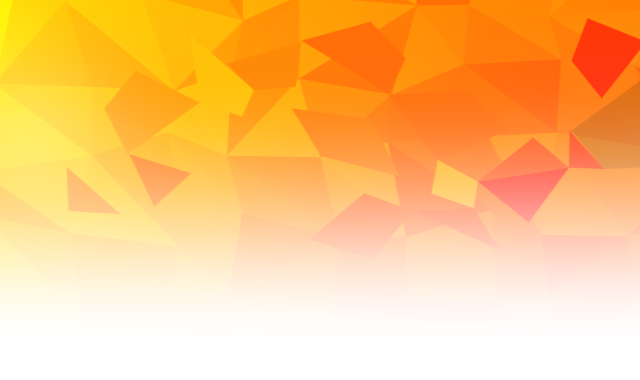
Reproduce this background procedurally as a WebGL 2 fragment shader.

```glsl
#version 300 es
precision highp float;
// Low-poly background: a jittered triangle mesh runs from yellow (left)
// to red-orange (right), with larger accent facets laid over it.
// Each facet has a "heat" that picks its hue; everything fades to white below.

uniform vec2 u_resolution;
out vec4 outColor;

const vec2  GRID = vec2(8.0, 5.0);       // mesh cells across the canvas
const float JITTER = 0.54;               // vertex displacement in cells
const float HEAT_SPREAD = 0.24;          // random heat between facets
const vec3  COOL = vec3(1.0, 0.95, 0.02);
const vec3  HOT = vec3(1.0, 0.19, 0.01);
const vec2  GLOW_POS = vec2(0.0, 0.93);
const float FADE_TOP = 0.80;             // height where the white fade starts
const float FADE_BOTTOM = 0.08;          // height where it is complete

float hash(vec2 p) {
  return fract(sin(dot(p, vec2(127.1, 311.7))) * 43758.5453);
}

// Signed distance to the line a-b, positive on its right.
float edge(vec2 p, vec2 a, vec2 b) {
  vec2 e = b - a, q = p - a;
  return (e.y * q.x - e.x * q.y) / length(e);
}

float turn(vec2 a, vec2 b, vec2 c) {
  return edge(c, a, b) < 0.0 ? 1.0 : -1.0;
}

float cover(float d) {
  float px = 0.8 / u_resolution.y;
  return 1.0 - smoothstep(-px, px, d);
}

float triangle(vec2 p, vec2 a, vec2 b, vec2 c) {
  float s = turn(a, b, c);
  return cover(max(s * edge(p, a, b), max(s * edge(p, b, c), s * edge(p, c, a))));
}

float quad(vec2 p, vec2 a, vec2 b, vec2 c, vec2 d) {
  float s = turn(a, b, c);
  return cover(max(max(s * edge(p, a, b), s * edge(p, b, c)),
                   max(s * edge(p, c, d), s * edge(p, d, a))));
}

// Smooth heat under the facets: 0 is yellow, 1 is red.
float baseHeat(vec2 p) {
  vec2 g = (p - GLOW_POS) / vec2(0.12, 0.22);
  return 0.24 + 0.38 * smoothstep(0.0, 0.85, p.x) - 0.22 * exp(-dot(g, g));
}

vec2 vertex(vec2 id) {
  vec2 r = vec2(hash(id), hash(id + 37.0)) - 0.5;
  return (id + JITTER * r) / GRID;
}

// Adds one mesh triangle as (weighted heat, weight).
vec2 meshFacet(vec2 p, vec2 a, vec2 b, vec2 c, float seed) {
  vec2 mid = (a + b + c) / 3.0;
  float heat = baseHeat(mix(mid, p, 0.5)) + HEAT_SPREAD * (seed - 0.5);
  heat += 0.35 * (hash(mid) - 0.5) * (p.x - mid.x + p.y - mid.y);
  return triangle(p, a, b, c) * vec2(heat, 1.0);
}

float meshHeat(vec2 p) {
  vec2 sum = vec2(0.0);
  for (int j = -1; j <= 1; j++) {
    for (int i = -1; i <= 1; i++) {
      vec2 id = floor(p * GRID) + vec2(i, j);
      vec2 a = vertex(id), b = vertex(id + vec2(1, 0));
      vec2 c = vertex(id + 1.0), d = vertex(id + vec2(0, 1));
      float s = hash(id + 11.0), t = hash(id + 23.0);
      if (hash(id + 5.0) < 0.5) {
        sum += meshFacet(p, a, b, c, s) + meshFacet(p, a, c, d, t);
      } else {
        sum += meshFacet(p, a, b, d, s) + meshFacet(p, b, c, d, t);
      }
    }
  }
  return sum.x / max(sum.y, 0.001);
}

// Large facets that set the composition.
float accentHeat(vec2 p, float h) {
  // Left: gold and amber
  h = mix(h, 0.25, quad(p, vec2(0.297, 0.908), vec2(0.397, 0.763), vec2(0.378, 0.693), vec2(0.312, 0.732)));
  h = mix(h, 0.42, quad(p, vec2(0.163, 0.715), vec2(0.212, 0.814), vec2(0.312, 0.730), vec2(0.199, 0.594)));
  h = mix(h, 0.62, triangle(p, vec2(0.202, 0.594), vec2(0.299, 0.544), vec2(0.241, 0.456)));
  h = mix(h, 0.52, triangle(p, vec2(0.104, 0.561), vec2(0.189, 0.436), vec2(0.107, 0.445)));
  // Centre: orange above, peach below
  h = mix(h, 0.54, quad(p, vec2(0.355, 0.833), vec2(0.471, 0.890), vec2(0.462, 0.772), vec2(0.397, 0.763)));
  h = mix(h, 0.68, quad(p, vec2(0.471, 0.893), vec2(0.579, 0.943), vec2(0.634, 0.846), vec2(0.607, 0.754)));
  h = mix(h, 0.57, quad(p, vec2(0.456, 0.715), vec2(0.579, 0.686), vec2(0.625, 0.535), vec2(0.501, 0.590)));
  h = mix(h, 0.72, quad(p, vec2(0.484, 0.371), vec2(0.569, 0.491), vec2(0.645, 0.445), vec2(0.582, 0.316)));
  h = mix(h, 0.66, quad(p, vec2(0.607, 0.750), vec2(0.729, 0.763), vec2(0.797, 0.660), vec2(0.684, 0.579)));
  h = mix(h, 0.32, quad(p, vec2(0.684, 0.579), vec2(0.747, 0.522), vec2(0.740, 0.452), vec2(0.674, 0.491)));
  // Right: red and coral
  h = mix(h, 0.76, triangle(p, vec2(0.645, 0.445), vec2(0.740, 0.452), vec2(0.781, 0.342)));
  h = mix(h, 0.78, triangle(p, vec2(0.747, 0.522), vec2(0.833, 0.638), vec2(0.889, 0.559)));
  h = mix(h, 0.97, triangle(p, vec2(0.747, 0.522), vec2(0.889, 0.559), vec2(0.826, 0.414)));
  h = mix(h, 0.86, triangle(p, vec2(0.890, 0.656), vec2(0.889, 0.559), vec2(0.944, 0.555)));
  return mix(h, 0.96, quad(p, vec2(0.918, 0.952), vec2(1.01, 0.890), vec2(0.940, 0.741), vec2(0.893, 0.840)));
}

void main() {
  vec2 p = gl_FragCoord.xy / u_resolution;
  vec3 color = mix(COOL, HOT, clamp(accentHeat(p, meshHeat(p)), 0.0, 1.0));
  color.b += 0.3 * p.x * (1.0 - p.y);

  // Bronze shade at the right edge
  float bronze = quad(p, vec2(0.893, 0.656), vec2(1.01, 0.800), vec2(1.01, 0.560), vec2(0.944, 0.555));
  color *= 1.0 - 0.12 * bronze;

  // Pale haze at the left, then the fade to white
  vec2 haze = (p - vec2(0.04, 0.66)) / vec2(0.16, 0.2);
  float white = 1.0 - smoothstep(FADE_BOTTOM, FADE_TOP, p.y);
  white = max(white, 0.0) + (1.0 - white) * 0.3 * exp(-dot(haze, haze));
  outColor = vec4(mix(color, vec3(1.0), white), 1.0);
}
```
